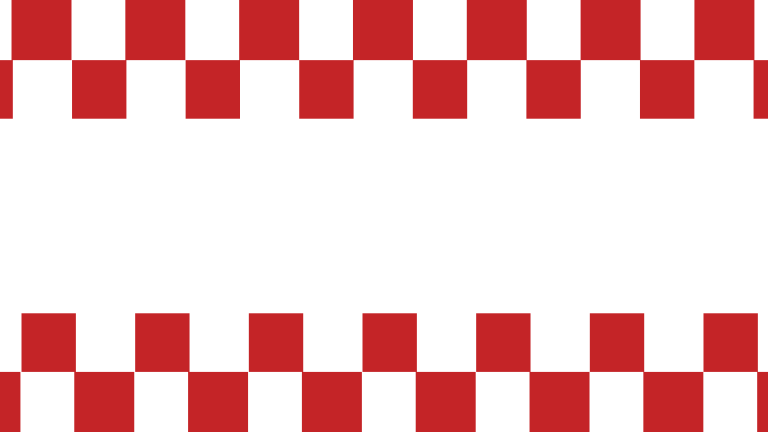
A Shadertoy shader for this background:

```glsl
// Red and white checkered borders along the top and bottom of a white field.
// Each border is two staggered rows of tiles; every row is a repeated box
// whose edges are smoothed by its coverage of one pixel.

const vec3 WHITE = vec3(1.0);
const vec3 RED = vec3(0.769, 0.141, 0.153);

const float WIDE_TILE = 0.0781;
const float NARROW_TILE = 0.0708;

// Share of a pixel that lies between two edges on one axis.
float spanCoverage(float x, float low, float high, float pixel) {
    float inside = min(x - low, high - x);
    return clamp(inside / pixel + 0.5, 0.0, 1.0);
}

// Row of tiles: first left edge, tile width and period across; low and high edges up.
float tileRow(vec2 uv, vec2 pixel, float start, float width, float period, vec2 edges) {
    float center = start + 0.5 * width;
    float x = mod(uv.x - center + 0.5 * period, period) - 0.5 * period;
    float across = spanCoverage(x, -0.5 * width, 0.5 * width, pixel.x);
    float upward = spanCoverage(uv.y, edges.x, edges.y, pixel.y);
    return across * upward;
}

void mainImage(out vec4 fragColor, in vec2 fragCoord) {
    vec2 pixel = 1.0 / iResolution.xy;
    vec2 uv = fragCoord * pixel;

    // Top border: outer row of wide tiles, inner row of narrow ones
    float red = tileRow(uv, pixel, 0.0150, WIDE_TILE, 0.1482, vec2(0.8608, 1.1));
    red += tileRow(uv, pixel, 0.0938, NARROW_TILE, 0.1479, vec2(0.7252, 0.8608));

    // Bottom border, with the same order from the outside in
    red += tileRow(uv, pixel, 0.0280, NARROW_TILE, 0.1480, vec2(0.1391, 0.2748));
    red += tileRow(uv, pixel, 0.0967, WIDE_TILE, 0.1482, vec2(-0.1, 0.1391));

    fragColor = vec4(mix(WHITE, RED, min(red, 1.0)), 1.0);
}
```
